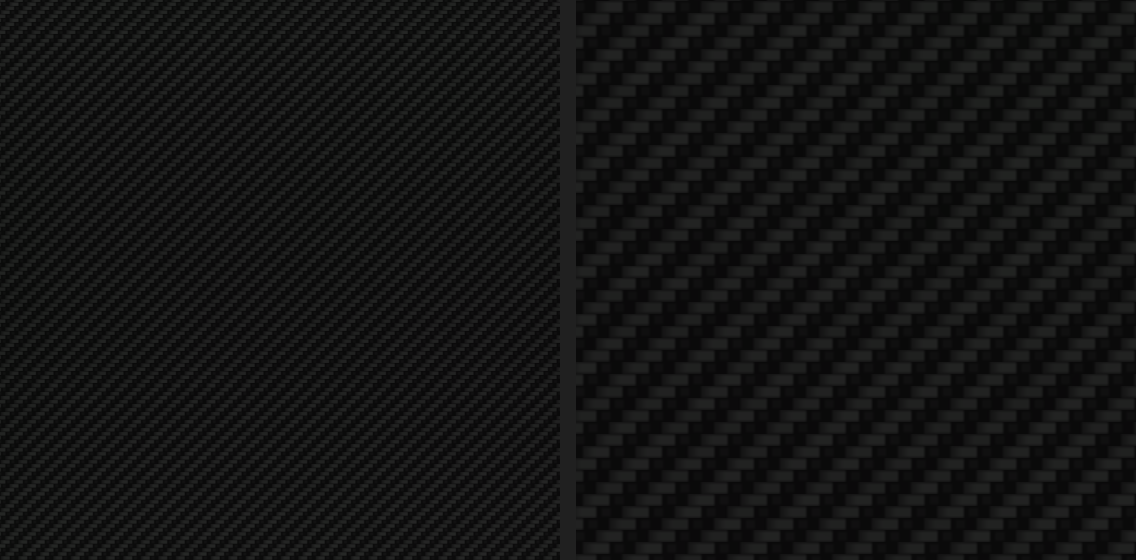
Left, the full canvas; right, a detail of the centre.
Give the GLSL for this texture, as a Shadertoy shader.

```glsl
// Dark carbon-fibre twill: overlapping grey dashes stepping up to the right on black.
#define REPEATS_ACROSS 32.0
#define REPEATS_DOWN 34.9
#define ROWS_PER_REPEAT 4.0
#define DASH_SIZE vec2(0.50, 0.80)
#define BEAD_SIZE vec2(0.17, 0.70)
#define SOFTNESS 0.0010
#define WEAR 0.10
#define TINT 0.005
#define BLACK vec3(0.040, 0.040, 0.040)
#define CHARCOAL vec3(0.088, 0.088, 0.088)
#define GREY vec3(0.132, 0.136, 0.132)

float hash(vec2 p) {
    return fract(sin(dot(p, vec2(127.1, 311.7))) * 43758.5453);
}

float noise(vec2 p) {
    vec2 i = floor(p), f = fract(p);
    f = f * f * (3.0 - 2.0 * f);
    return mix(mix(hash(i), hash(i + vec2(1.0, 0.0)), f.x),
               mix(hash(i + vec2(0.0, 1.0)), hash(i + vec2(1.0, 1.0)), f.x), f.y);
}

// Soft coverage of a thread segment centred in the cell at the given fraction.
float segment(vec2 cell, float centre, vec2 size, vec2 cellSize, float blur) {
    vec2 p = vec2(fract(cell.x - centre + 0.5) - 0.5, cell.y - 0.5) * cellSize;
    vec2 d = abs(p) - 0.5 * size * cellSize;
    vec2 cover = 1.0 - smoothstep(vec2(-blur), vec2(blur), d);
    return cover.x * cover.y;
}

void mainImage(out vec4 fragColor, in vec2 fragCoord) {
    vec2 uv = fragCoord / iResolution.xy;
    float blur = SOFTNESS + 0.4 / iResolution.y;

    // Each row up shifts the weave to the right by part of a repeat.
    float rows = REPEATS_DOWN * ROWS_PER_REPEAT;
    float row = floor(uv.y * rows);
    float along = uv.x * REPEATS_ACROSS - row / ROWS_PER_REPEAT;
    vec2 cell = vec2(fract(along), fract(uv.y * rows));
    vec2 cellSize = vec2(1.0 / REPEATS_ACROSS, 1.0 / rows);
    float variation = 1.0 + WEAR * (hash(vec2(floor(along), row)) - 0.5);

    // A continuous charcoal rib carries the bright dashes; dim beads lie between ribs.
    float rib = segment(cell, 0.30, vec2(DASH_SIZE.x, 2.0), cellSize, blur);
    float dash = segment(cell, 0.30, DASH_SIZE, cellSize, blur);
    float bead = segment(cell, 0.74, BEAD_SIZE, cellSize, blur);
    float sheen = smoothstep(0.04, 0.30, cell.x);
    vec3 color = mix(BLACK, CHARCOAL, 0.50 * bead);
    color = mix(color, CHARCOAL, 0.75 * rib);
    color = mix(color, GREY, dash * mix(0.15, 1.0, sheen)) * variation;

    // Faint lift toward top and bottom, and a slow green to violet drift.
    float edge = abs(uv.y - 0.5) * 2.0;
    color *= 0.96 + 0.12 * edge * edge;
    float drift = noise(uv * 5.0) - 0.5 + 0.4 * (uv.x - uv.y);
    color += TINT * drift * vec3(0.5, -0.5, 0.5);

    fragColor = vec4(color, 1.0);
}
```
